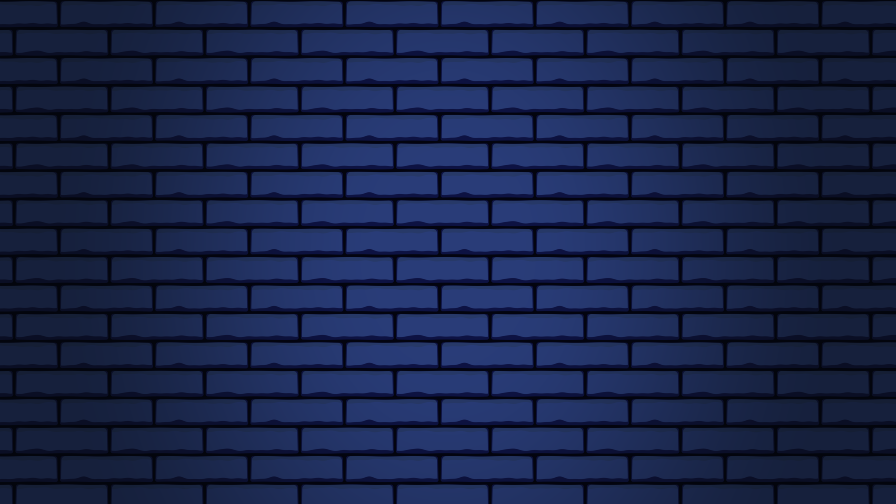
A Shadertoy shader for this texture:

```glsl
// Navy cartoon brick wall in running bond, lit by a soft oval spotlight.
// Each brick is a rounded box in row-height units, with a wavy shaded
// foot and a worn upper band cut by layered sines.

const vec2 BRICK = vec2(3.348, 1.0);   // brick cell, in row heights
const float ROW_HEIGHT = 0.0564;       // row height, in canvas heights

float roundedBox(vec2 p, vec2 halfSize, float radius) {
    vec2 d = abs(p) - halfSize + radius;
    return length(max(d, 0.0)) + min(max(d.x, d.y), 0.0) - radius;
}

float hump(float x, float center, float width) {
    float d = (x - center) / width;
    return exp(-d * d);
}

// 1 inside (negative distance), 0 outside, blended over one pixel
float coverage(float dist, float pixel) {
    return smoothstep(0.5 * pixel, -0.5 * pixel, dist);
}

void mainImage(out vec4 fragColor, in vec2 fragCoord) {
    vec2 canvas = vec2(fragCoord.x, iResolution.y - fragCoord.y) / iResolution.y;
    float pixel = 1.2 / (iResolution.y * ROW_HEIGHT);

    // Running bond: alternate rows start at different offsets
    vec2 wall = canvas / ROW_HEIGHT;
    float row = floor(wall.y);
    float odd = mod(row, 2.0);
    float along = wall.x / BRICK.x - mix(0.619, 0.150, odd);
    float u = fract(along);
    float v = fract(wall.y);
    vec2 p = (vec2(u, v) - 0.5) * BRICK;

    // Spotlight falloff, 0 in the middle and 1 at the sides
    vec2 fromCenter = canvas - 0.5 * vec2(iResolution.x / iResolution.y, 1.0);
    float shade = smoothstep(0.125, 0.80, length(fromCenter * vec2(1.0, 0.75)));
    vec3 face = mix(vec3(0.16, 0.235, 0.47), vec3(0.085, 0.125, 0.235), shade);
    vec3 foot = mix(vec3(0.05, 0.07, 0.26), vec3(0.04, 0.055, 0.14), shade);
    vec3 mortar = mix(vec3(0.01, 0.015, 0.06), vec3(0.01, 0.02, 0.05), shade);

    // Brick outline, slightly narrower at the top, with uneven edges
    vec2 q = p;
    q.x -= sign(p.x) * 0.025 * (p.y + 0.1);
    q.y += 0.008 * sin(u * 11.0 + odd * 2.0);
    float brick = roundedBox(q, vec2(1.625, 0.452), 0.08);

    // Wavy top of the shaded foot, with two chipped humps
    float phase = odd * 1.3;
    float footLine = 0.845 + 0.012 * sin(u * 19.0 + phase) + 0.008 * sin(u * 41.0 - phase)
        - 0.065 * hump(u, 0.26 - 0.02 * odd, 0.07)
        - 0.040 * hump(u, 0.73, 0.09)
        - 0.030 * hump(u, 1.0, 0.03);
    float lit = max(v - footLine, roundedBox(q, vec2(1.59, 0.45), 0.14));

    // Worn band under the upper edge
    float bandLine = 0.17 + 0.022 * sin(u * 13.0 + phase) + 0.012 * sin(u * 33.0)
        + 0.05 * hump(u, 0.77, 0.07);
    vec3 worn = face * vec3(0.95, 0.95, 0.87);
    face = mix(face, worn, coverage(v - bandLine, pixel));

    vec3 color = mix(mortar, foot, coverage(brick, pixel));
    color = mix(color, face, coverage(lit, pixel) * coverage(brick, pixel));
    fragColor = vec4(color, 1.0);
}
```
